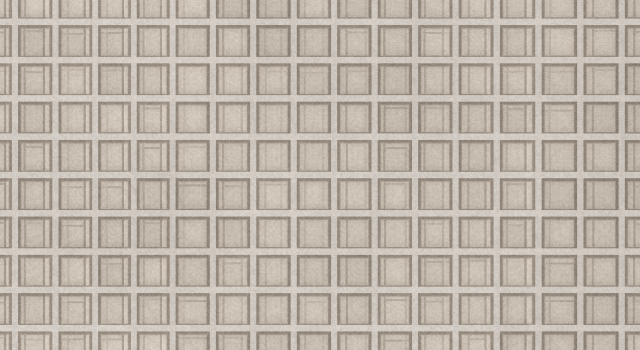
Reproduce this pattern procedurally as a Shadertoy shader.

```glsl
// A pale stone lattice of square coffers, about 16 across and 9 down.
// Each opening has crisp edge shadows and stepped inner ledges whose
// widths vary by column and cell; fine grain covers the whole surface.

float hash(vec2 p) {
    return fract(sin(dot(p, vec2(127.1, 311.7))) * 43758.5453);
}

float noise(vec2 p) {
    vec2 i = floor(p), f = fract(p);
    f = f * f * (3.0 - 2.0 * f);
    return mix(mix(hash(i), hash(i + vec2(1, 0)), f.x),
               mix(hash(i + vec2(0, 1)), hash(i + vec2(1, 1)), f.x), f.y);
}

// Smoothed step of half width w around zero
float edge(float d, float w) {
    return smoothstep(-w, w, d);
}

// Shadow that starts sharply at d = 0, holds, then fades at its reach
float castShadow(float d, float reach, float w) {
    return edge(d, w) * (1.0 - smoothstep(reach * 0.5, reach, d));
}

void mainImage(out vec4 fragColor, in vec2 fragCoord) {
    vec2 uv = fragCoord / iResolution.xy;
    vec2 cells = vec2(15.82, 9.14);
    vec2 aa = 0.6 * cells / iResolution.xy;

    // Grid counted from the top left, with slightly uneven column spacing
    vec2 grid = vec2(uv.x, 1.0 - uv.y) * cells - vec2(0.37, 0.57);
    grid.x += 0.11 * (smoothstep(0.1, 0.3, uv.x) - smoothstep(0.7, 1.0, uv.x));
    vec2 id = floor(grid);
    vec2 local = fract(grid);

    // Distances inward from the left/top and right/bottom bar edges
    vec2 near = local - vec2(0.076, 0.085);
    vec2 far = vec2(0.924, 0.915) - local;
    vec2 inside = vec2(edge(min(near.x, far.x), aa.x), edge(min(near.y, far.y), aa.y));

    // Ledge widths: sides follow the column, the top one appears in some cells
    float outer = smoothstep(0.05, 0.35, abs(uv.x - 0.52));
    float leftW = 0.13 + 0.09 * hash(vec2(id.x, 3.0)) + 0.02 * hash(id);
    float rightW = 0.12 + 0.09 * hash(vec2(id.x, 8.0));
    float leftOn = 0.35 + 0.65 * hash(vec2(id.x, 5.0));
    float rightOn = mix(0.25, 1.0, outer) * step(0.25, hash(vec2(id.x, 6.0)));
    float topOn = step(0.6, hash(id + 17.0)) * (0.4 + 0.6 * hash(id + 31.0));
    float topW = 0.12 + 0.10 * hash(id + 9.0);

    // Recessed panel with a gentle sheen, strongest toward the left side
    vec3 panel = vec3(0.768, 0.728, 0.682);
    panel += 0.03 * (hash(id + 4.0) - 0.5);
    vec2 glow = local - vec2(0.55, 0.5);
    float sheen = 0.2 + 0.8 * hash(id + 22.0) * (1.0 - 0.6 * uv.x);
    panel += 0.06 * exp(-10.0 * dot(glow, glow)) * sheen;

    // Raised ledges and the shadow lines beside them
    float onLeft = 1.0 - edge(near.x - leftW, aa.x);
    float onRight = 1.0 - edge(far.x - rightW, aa.x);
    float between = (1.0 - onLeft * leftOn) * (1.0 - onRight * rightOn);
    float onTop = (1.0 - edge(near.y - topW, aa.y)) * between;
    panel += 0.01 * leftOn * onLeft + 0.05 * rightOn * onRight + 0.015 * topOn * onTop;
    float lines = 0.15 * leftOn * castShadow(near.x - leftW, 0.07, aa.x);
    lines = max(lines, 0.19 * rightOn * castShadow(far.x - rightW, 0.075, aa.x));
    lines = max(lines, 0.13 * topOn * castShadow(near.y - topW, 0.07, aa.y) * between);

    // Shadows thrown by the bars: a firm band plus a weaker broad falloff
    float shade = 0.24 * (1.0 - smoothstep(0.045, 0.10, near.x));
    shade = max(shade, 0.23 * (1.0 - smoothstep(0.05, 0.12, near.y)));
    shade = max(shade, 0.25 * (1.0 - smoothstep(0.05, 0.10, far.x)));
    shade = max(shade, 0.20 * (1.0 - smoothstep(0.015, 0.05, far.y)));
    float rim = min(min(near.x, far.x), min(near.y, far.y));
    float dark = max(shade, lines) + 0.05 * (1.0 - smoothstep(0.0, 0.22, rim));
    panel *= 1.0 - dark * vec3(0.93, 1.0, 1.08);

    // Flat bars: the horizontals run through, the uprights are a touch darker
    vec3 bar = vec3(0.818, 0.794, 0.762);
    bar *= 1.0 - 0.022 * inside.y;
    bar += 0.02 * (noise(grid * vec2(3.0, 5.0)) - 0.5);
    vec3 color = mix(bar, panel, inside.x * inside.y);

    // Fine grain, broad uneven wear and a slight dimming to the right
    vec2 canvas = uv * vec2(1.83, 1.0);
    color += 0.065 * (noise(canvas * 270.0) - 0.5);
    color += 0.025 * (noise(canvas * 130.0 + 40.0) - 0.5);
    color += 0.025 * (noise(canvas * 4.0 + 7.0) - 0.5);
    color -= 0.015 * (uv.x - 0.4);
    fragColor = vec4(color, 1.0);
}
```
